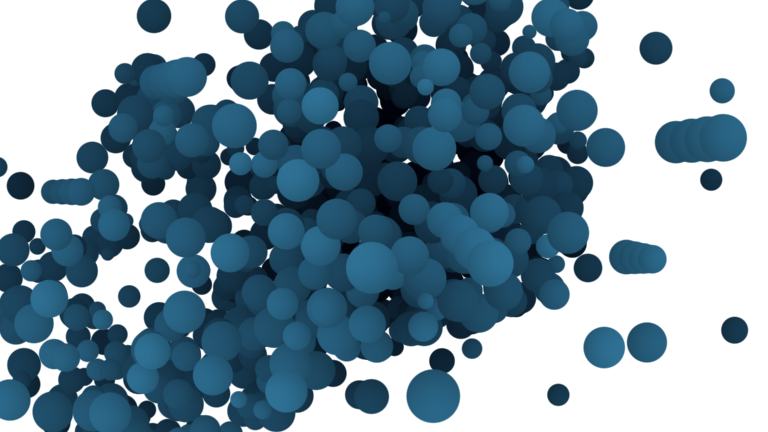
Give the GLSL for this background, as a Shadertoy shader.

```glsl
// A burst of overlapping blue spheres around a dark heart, on white.

const vec2 HEART = vec2(0.95, 0.55);

vec3 hash3(vec3 p) {
    p = fract(p * vec3(0.1031, 0.1030, 0.0973));
    p += dot(p, p.yxz + 33.33);
    return fract((p.xxy + p.yxx) * p.zyx);
}

float gradientNoise(vec2 p) {
    vec2 i = floor(p), f = p - i, u = f * f * (3.0 - 2.0 * f);
    vec4 corner;
    for (int k = 0; k < 4; k++) {
        vec2 o = vec2(k & 1, k >> 1);
        float angle = 6.2832 * hash3(vec3(i + o, 7.0)).x;
        corner[k] = dot(vec2(cos(angle), sin(angle)), f - o);
    }
    return mix(mix(corner.x, corner.y, u.x), mix(corner.z, corner.w, u.x), u.y);
}

float ellipse(vec2 p, vec2 center, vec2 radii) {
    return smoothstep(1.08, 0.8, length((p - center) / radii));
}

// Chance of finding a sphere: solid core, lower-left tail, loose left wing, halo
float density(vec2 p) {
    vec2 a = vec2(0.3, 0.05), ab = vec2(0.55, 0.3);
    float along = clamp(dot(p - a, ab) / dot(ab, ab), 0.0, 1.0);
    float tail = smoothstep(0.19, 0.12, length(p - a - ab * along));
    float core = max(ellipse(p, vec2(0.95, 0.62), vec2(0.42)),
                     0.8 * ellipse(p, vec2(1.03, 0.95), vec2(0.35, 0.25)));
    float wing = max(ellipse(p, vec2(0.5, 0.57), vec2(0.33, 0.32)),
                     ellipse(p, vec2(0.08, 0.25), vec2(0.24, 0.24)));
    float clumps = clamp(0.4 + 1.1 * gradientNoise(p * vec2(4.0, 10.0)), 0.0, 1.0);
    float halo = 0.025 * ellipse(p, vec2(0.9, 0.55), vec2(0.9, 0.62));
    return max(max(core, 0.75 * tail), max(wing * clumps, halo));
}

// Paints one sphere, a little darker on the side facing the heart
void sphere(inout vec3 color, vec2 p, vec2 center, float radius, float light) {
    vec2 q = (p - center) / radius;
    float d = length(q);
    float edge = 1.0 / (iResolution.y * radius);
    vec2 outward = normalize(center - HEART + vec2(0.0, 0.25));
    float shade = 1.0 + 0.12 * dot(q, outward) - 0.08 * d * d;
    vec3 body = mix(vec3(0.0, 0.01, 0.045), vec3(0.175, 0.425, 0.56), light) * shade;
    color = mix(color, body, smoothstep(edge, -edge, d - 1.0));
}

// Row of spheres from a to b, each given as position and radius
void chain(inout vec3 color, vec2 p, vec3 a, vec3 b, float light) {
    for (int i = 0; i < 4; i++) {
        float t = float(i) / 3.0;
        vec3 s = mix(a, b, t);
        sphere(color, p, s.xy, s.z, light + 0.12 * t);
    }
}

void mainImage(out vec4 fragColor, in vec2 fragCoord) {
    vec2 p = fragCoord / iResolution.y;
    vec3 color = vec3(1.0);

    // Scattered spheres, from the back layer to the front
    for (int layer = 0; layer < 15; layer++) {
        float depth = float(layer) / 14.0;
        float size = mix(0.08, 0.115, depth);
        vec2 shift = vec2(0.37, 0.61) * float(layer);
        vec2 cell = floor(p / size + shift);
        for (int k = 0; k < 9; k++) {
            vec2 id = cell + vec2(k % 3 - 1, k / 3 - 1);
            vec3 seed = vec3(id + 50.0, float(layer) * 3.0 + 1.0);
            vec3 place = hash3(seed), kind = hash3(seed + 91.0);
            vec2 center = (id + place.xy - shift) * size;
            if (place.z > density(center) * mix(0.9, 0.3, depth)) continue;
            float radius = mix(0.012, mix(0.036, 0.052, depth), sqrt(kind.x));
            vec2 away = center - HEART;
            float nearness = exp(-dot(away, away) / 0.11);
            float light = 0.42 + 0.5 * depth + 0.2 * (kind.y - 0.5)
                        - 0.75 * nearness * (1.0 - depth);
            sphere(color, p, center, radius, clamp(light, 0.0, 1.0));
        }
    }

    // Foreground rows and the two largest single spheres
    chain(color, p, vec3(0.123, 0.556, 0.028), vec3(0.188, 0.556, 0.032), 0.65);
    chain(color, p, vec3(0.363, 0.810, 0.040), vec3(0.433, 0.822, 0.046), 0.75);
    chain(color, p, vec3(1.450, 0.405, 0.040), vec3(1.510, 0.400, 0.033), 0.80);
    chain(color, p, vec3(1.565, 0.671, 0.049), vec3(1.674, 0.681, 0.055), 0.78);
    chain(color, p, vec3(1.030, 0.490, 0.042), vec3(1.135, 0.390, 0.054), 0.88);
    sphere(color, p, vec2(0.861, 0.380), 0.060, 1.0);
    sphere(color, p, vec2(1.003, 0.083), 0.062, 0.9);

    fragColor = vec4(color, 1.0);
}
```
